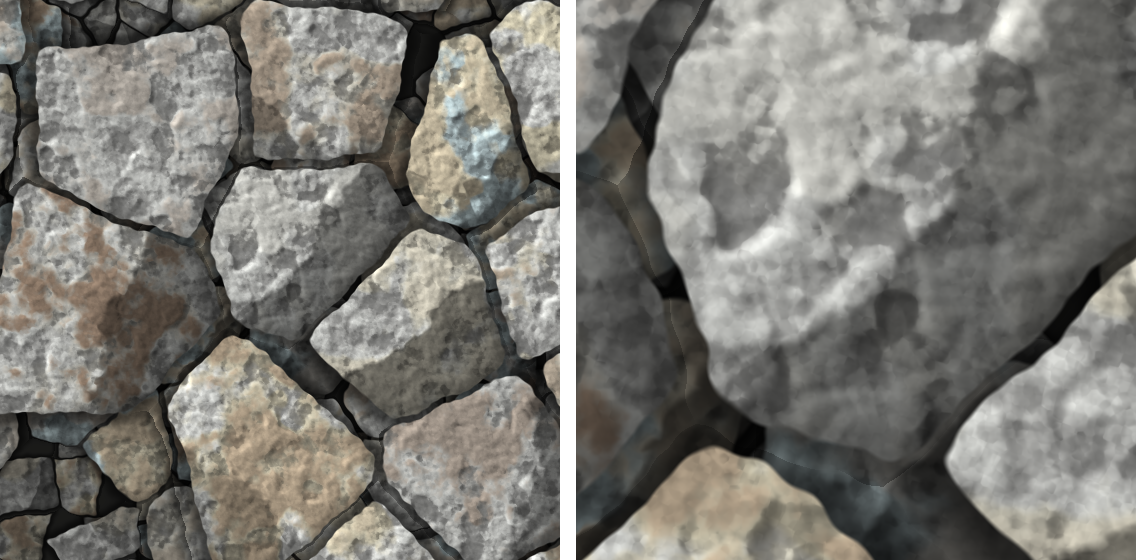
Left, the full canvas; right, a detail of the centre.
This texture is drawn by a WebGL 1 fragment shader. Its source:

```glsl
precision highp float;
// Heap of broken, weathered rock seen from above. Three Voronoi layers of
// stones are stacked from small and shaded to large and lit; every stone gets
// split faces, rust and cream stains, and chipped relief from cellular noise.
uniform vec2 u_resolution;

const vec2 LIGHT = vec2(-0.75, 0.66);

vec2 hash2(vec2 p) {
  vec2 k = vec2(dot(p, vec2(127.1, 311.7)), dot(p, vec2(269.5, 183.3)));
  return fract(sin(k) * 43758.54);
}

// Smoothly blended cells, each a small tilted plane.
float chips(vec2 p) {
  vec2 cell = floor(p);
  float total = 0.0, weight = 0.0;
  for (int y = -1; y <= 1; y++)
    for (int x = -1; x <= 1; x++) {
      vec2 c = cell + vec2(x, y);
      vec2 h = hash2(c);
      vec2 d = p - c - 0.1 - 0.8 * h.yx;
      float w = exp(-9.0 * dot(d, d));
      total += w * (fract(h.x * 7.3 + h.y) + dot(d, h - 0.5));
      weight += w;
    }
  return total / max(weight, 1e-5);
}

float crags(vec2 p) {
  float sum = 0.0, amp = 0.5;
  for (int i = 0; i < 4; i++) {
    sum += amp * chips(p);
    p = mat2(1.6, 1.2, -1.2, 1.6) * p + 3.7;
    amp *= 0.56;
  }
  return sum / 1.02;
}

// Layered sines that roughen the outlines.
vec2 wobble(vec2 p) {
  vec2 w = 0.0060 * sin(p.yx * 19.0 + vec2(1.0, 4.0));
  w += 0.0024 * sin((p.yx + p * 0.6) * 57.0 + vec2(2.0, 0.5));
  w += 0.0011 * sin((p.yx - p * 0.8) * 131.0);
  return w + 0.0006 * sin((p.yx + p * 0.4) * 290.0);
}

vec2 stoneCentre(vec2 cell, float seed) {
  return cell + 0.5 + 0.9 * (hash2(cell + seed) - 0.5);
}

bool isMissing(vec2 cell, float seed, float share) {
  return hash2(cell + seed + 17.0).x < share;
}

// Edge distance in cell units (positive inside), offset from centre, and id.
void findStone(vec2 p, float seed, float missing,
               out float edge, out vec2 local, out vec2 id) {
  vec2 base = floor(p);
  float nearest = 9.0;
  for (int y = -1; y <= 1; y++)
    for (int x = -1; x <= 1; x++) {
      vec2 c = base + vec2(x, y);
      vec2 d = p - stoneCentre(c, seed);
      if (dot(d, d) < nearest) { nearest = dot(d, d); local = d; id = c; }
    }
  bool hole = isMissing(id, seed, missing);
  float sum = 1e-20;
  for (int y = -2; y <= 2; y++)
    for (int x = -2; x <= 2; x++) {
      vec2 c = id + vec2(x, y);
      if (c == id || (hole && isMissing(c, seed, missing))) continue;
      vec2 d = p - stoneCentre(c, seed);
      float side = abs(dot(0.5 * (local + d), normalize(d - local)));
      float h = hash2(c + id * 3.0 + seed).y;
      float gap = 0.014 + 0.10 * h * h * h;
      sum += exp(-45.0 * (hole ? side + gap : side - gap));
    }
  edge = -log(sum) / 45.0;
  if (hole) edge = -max(edge, 0.0);
}

vec3 rock(vec2 p, vec2 local, float edge, vec2 id) {
  vec2 r = hash2(id + 7.0), t = hash2(id + 31.0);
  vec2 q = p + r * 9.0;
  float broad = crags(q * 9.0);
  float grain = crags(q * 24.0);
  float relief = grain - crags(q * 24.0 + LIGHT * 0.22);

  // Mineral colour: grey, then cream, blue and rust stains.
  vec3 col = mix(vec3(0.59, 0.59, 0.58), vec3(0.755, 0.76, 0.745),
                 smoothstep(0.32, 0.6, 0.6 * grain + 0.4 * broad));
  col = mix(col, col * vec3(1.03, 0.99, 0.88), t.x * smoothstep(0.4, 0.6, broad));
  col = mix(col, col * vec3(0.90, 0.98, 1.01), step(0.75, r.x) * smoothstep(0.55, 0.4, broad));
  float rust = smoothstep(0.5, 0.74, broad + 0.5 * (grain - 0.5));
  col = mix(col, vec3(0.47, 0.38, 0.31), rust * r.y * 0.85);
  col *= 1.0 - 0.14 * smoothstep(0.42, 0.28, grain);

  // Two broken faces that meet along a rough ridge.
  float angle = 6.283 * t.y;
  vec2 n = vec2(cos(angle), sin(angle));
  float ridge = dot(local, n) - 0.06 - 0.16 * r.y + 0.3 * (broad - 0.5);
  float face = 0.79 + 0.23 * dot(n, LIGHT);
  float shade = mix(1.0, face, smoothstep(-0.025, 0.025, ridge));

  // Rounded rim and fine relief.
  float away = -dot(normalize(local + 1e-4), LIGHT);
  shade *= 1.0 - (0.10 + 0.16 * away) * (1.0 - smoothstep(0.0, 0.10, edge));
  return col * shade * (0.94 + 0.10 * t.x) * (1.0 + 0.75 * relief);
}

void main() {
  vec2 p = gl_FragCoord.xy / min(u_resolution.x, u_resolution.y);
  vec2 rough = p + wobble(p);
  vec3 col = vec3(0.10, 0.10, 0.095);
  for (int i = 0; i < 3; i++) {
    float level = float(i);
    float size = 0.08 * pow(2.0, level);
    float seed = 5.0 + 23.0 * level;
    float edge;
    vec2 local, id;
    findStone(rough / size, seed, 0.15, edge, local, id);
    // Contact shadow on whatever lies below, then the stone itself.
    col *= mix(0.42, 1.0, smoothstep(0.0, 0.13, -edge));
    float cover = smoothstep(-0.0017, 0.0017, edge * size);
    if (cover > 0.0) {
      vec3 stone = rock(p, local, edge, id + seed) * (0.56 + 0.22 * level);
      col = mix(col, stone, cover);
    }
  }
  gl_FragColor = vec4(clamp(col, 0.0, 1.0), 1.0);
}
```
